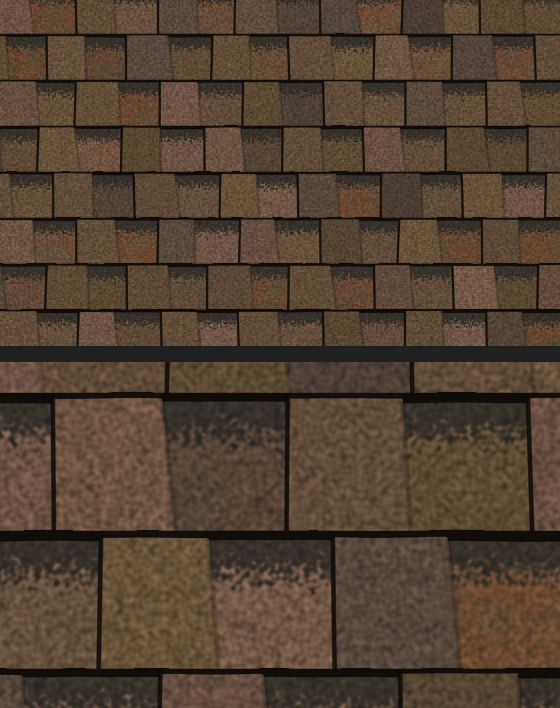
Top, the full canvas; bottom, a detail of the centre.
Reproduce this texture procedurally as a Shadertoy shader.

```glsl
// Laminated roof shingles: staggered raised tabs, shaded recesses and granular, weathered browns.

vec2 hash2(vec2 p) {
    vec3 q = fract(p.xyx * vec3(0.1031, 0.1030, 0.0973));
    q += dot(q, q.yzx + 33.33);
    return fract((q.xx + q.yz) * q.zy);
}

float gradientNoise(vec2 p) {
    vec2 i = floor(p), f = p - i;
    vec2 u = f * f * f * (f * (f * 6.0 - 15.0) + 10.0);
    vec2 e = vec2(0.0, 1.0);
    float a = dot(hash2(i) * 2.0 - 1.0, f);
    float b = dot(hash2(i + e.yx) * 2.0 - 1.0, f - e.yx);
    float c = dot(hash2(i + e.xy) * 2.0 - 1.0, f - e.xy);
    float d = dot(hash2(i + e.yy) * 2.0 - 1.0, f - e.yy);
    return mix(mix(a, b, u.x), mix(c, d, u.x), u.y);
}

// Blend of brown, olive, rose and slate granules for one piece
vec3 pieceColor(vec2 id) {
    vec2 h = hash2(id + 17.0);
    vec3 color = mix(vec3(0.37, 0.293, 0.222), vec3(0.365, 0.295, 0.20), h.x);
    color = mix(color, vec3(0.42, 0.32, 0.27), smoothstep(0.65, 1.0, h.y));
    color = mix(color, vec3(0.31, 0.255, 0.22), smoothstep(0.3, 0.0, h.y));
    return color * mix(0.92, 1.1, hash2(id + 71.0).x);
}

void mainImage(out vec4 fragColor, in vec2 fragCoord) {
    vec2 uv = fragCoord / iResolution.xy;
    vec2 surface = uv * vec2(iResolution.x / iResolution.y, 1.0);
    float grain = gradientNoise(surface * 173.0) + 0.6 * gradientNoise(surface * 91.0 + 40.0);

    // Courses run downward; each fifth course has the same stagger
    vec2 grid = vec2(uv.x * 6.87, (1.0 - uv.y) * 7.53 + 0.266);
    vec2 pixel = vec2(6.87, 7.53) / iResolution.xy;
    grid.y += 0.012 * gradientNoise(grid * vec2(3.0, 1.0));
    float row = floor(grid.y), v = fract(grid.y);
    float stagger[5] = float[5](0.91, 0.57, 0.95, 0.48, 0.67);
    float x = grid.x - stagger[int(row) % 5] + 10.0;

    // Slightly irregular, leaning joint between neighbouring pairs
    float joint = floor(x + 0.5);
    vec2 wobble = hash2(vec2(joint, row)) - 0.5;
    float fromJoint = x - joint - 0.06 * wobble.x + 0.045 * wobble.y * (v - 0.5);
    float cell = fromJoint > 0.0 ? joint : joint - 1.0;

    // Tab on the left widens downward; recess lies to its right
    vec2 cut = hash2(vec2(cell, row) + 5.0);
    float fromCut = x - cell - mix(0.46, 0.53, cut.x) - mix(0.015, 0.085, cut.y) * (v - 0.5);
    float recess = smoothstep(-pixel.x, pixel.x, fromCut);
    vec2 tabId = vec2(cell * 2.0, row), recessId = tabId + vec2(1.0, 0.0);
    vec3 color = mix(pieceColor(tabId), pieceColor(recessId), recess);

    // Rusty granule patches on some recessed pieces
    float rust = smoothstep(0.6, 0.95, hash2(recessId + 39.0).x);
    rust *= smoothstep(-0.3, 0.35, gradientNoise(grid * vec2(4.0, 3.0)) + 0.35 * grain);
    color = mix(color, vec3(0.43, 0.265, 0.17), 0.8 * rust * recess);

    // Mottling and grit
    color *= 1.0 + 0.10 * gradientNoise(grid * vec2(7.0, 5.0) + 9.0) + 0.42 * grain;

    // Charcoal band with a speckled lower fringe
    float depth = v + 0.22 * grain + 0.03 * gradientNoise(grid * 9.0);
    float band = recess * (1.0 - smoothstep(0.22, 0.42, depth));
    vec3 charcoal = vec3(0.205, 0.185, 0.165) * (1.0 + 0.4 * grain);
    color = mix(color, charcoal, 0.95 * band);

    // Faint crease at the tab edge
    color *= 1.0 - 0.2 * (1.0 - smoothstep(0.004, 0.012 + pixel.x, abs(fromCut)));

    // Dark joints and cast shadow beneath the course above
    vec3 shadow = vec3(0.05, 0.04, 0.032);
    float gap = 1.0 - smoothstep(0.006, 0.008 + 1.2 * pixel.x, abs(fromJoint));
    color = mix(color, shadow, 0.88 * gap);
    float thickness = mix(0.03, 0.055, recess) + 0.022 * hash2(tabId + floor(recess + 0.5)).y;
    float overhang = 1.0 - smoothstep(thickness - 0.5 * pixel.y, thickness + pixel.y, v);
    color = mix(color, shadow, 0.95 * overhang);
    color *= 1.0 - 0.25 * smoothstep(1.0 - 1.5 * pixel.y, 1.0, v);

    fragColor = vec4(clamp(color, 0.0, 1.0), 1.0);
}
```
